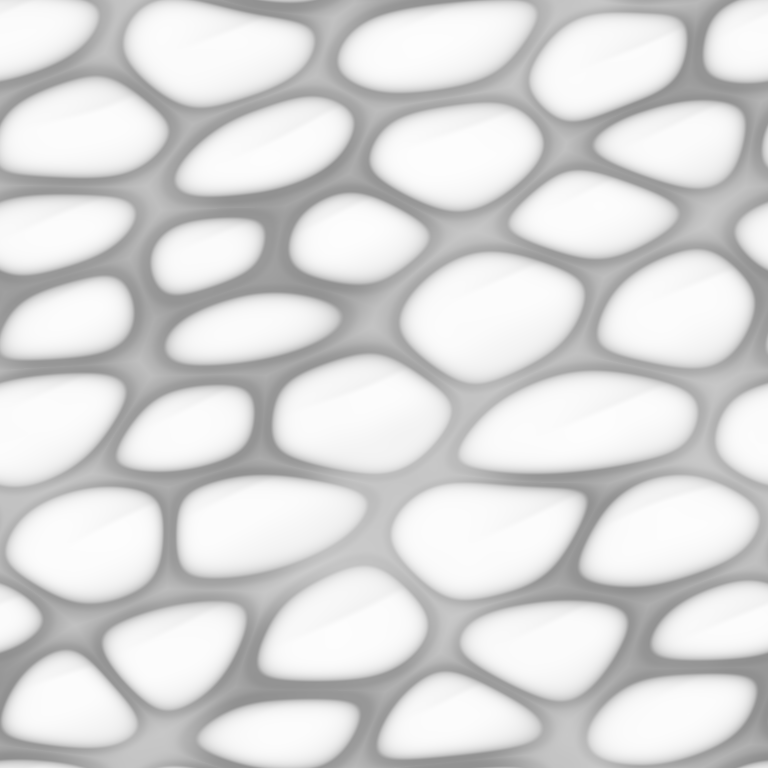
Reproduce this texture map procedurally as a Shadertoy shader.

```glsl
// Tileable wall of smooth, pale, tilted oval stones set in soft grey mortar.
#define GRID vec2(4.0, 8.0)  // stones across and up, rows must be even
#define JITTER 0.62          // scatter of the stones within their cells
#define TILT 0.27            // common slope of the stones, radians
#define STRETCH 1.65         // length of a stone against its height
#define ROUNDNESS 0.018      // softness of the corners
#define GAP 0.003            // narrowest half joint
#define GAP_VARIATION 0.006  // extra half joint of some stones
#define BEVEL 0.006          // depth of the shaded rim
#define MORTAR_DARK 0.615
#define MORTAR_LIGHT 0.775
#define STONE_WHITE 0.988

vec2 hash2(vec2 c) {
    return fract(sin(vec2(dot(c, vec2(127.1, 311.7)),
                          dot(c, vec2(269.5, 183.3)))) * 43758.5453);
}

// Value noise with two channels that wraps after a whole period.
vec2 wrapNoise(vec2 p, float period) {
    p *= period;
    vec2 i = floor(p), f = fract(p);
    f = f * f * (3.0 - 2.0 * f);
    vec2 a = hash2(mod(i, period));
    vec2 b = hash2(mod(i + vec2(1, 0), period));
    vec2 c = hash2(mod(i + vec2(0, 1), period));
    vec2 d = hash2(mod(i + vec2(1, 1), period));
    return mix(mix(a, b, f.x), mix(c, d, f.x), f.y);
}

// Centre of a stone: staggered rows, wrapped jitter.
vec2 stoneCentre(vec2 cell) {
    vec2 jitter = (hash2(mod(cell, GRID) + 3.0) - 0.5) * JITTER;
    vec2 stagger = vec2(0.5 * mod(cell.y, 2.0), 0.0);
    return (cell + 0.5 + stagger + jitter) / GRID;
}

// Canvas offset to the tilted frame in which stones are about round.
vec2 toStoneFrame(vec2 v) {
    float c = cos(TILT), s = sin(TILT);
    return vec2((c * v.x + s * v.y) / STRETCH, c * v.y - s * v.x);
}

void mainImage(out vec4 fragColor, in vec2 fragCoord) {
    vec2 uv = fragCoord / iResolution.xy;
    vec2 p = uv + 0.022 * (wrapNoise(uv, 6.0) - 0.5);

    // Nearest stone
    vec2 base = floor(p * GRID), cell = base, toCentre = vec2(0.0);
    float nearest = 1e5;
    for (int j = -3; j <= 3; j++)
    for (int i = -2; i <= 2; i++) {
        vec2 c = base + vec2(i, j);
        vec2 q = toStoneFrame(stoneCentre(c) - p);
        if (dot(q, q) < nearest) {
            nearest = dot(q, q);
            toCentre = q;
            cell = c;
        }
    }
    nearest = sqrt(nearest);

    // Smooth minimum of the distances to all borders rounds the corners
    float sum = 0.0;
    for (int j = -3; j <= 3; j++)
    for (int i = -2; i <= 2; i++) {
        if (i == 0 && j == 0) continue;
        vec2 q = toStoneFrame(stoneCentre(cell + vec2(i, j)) - p);
        vec2 n = q - toCentre;
        float border = dot(0.5 * (q + toCentre), n) / length(vec2(n.x / STRETCH, n.y));
        sum += exp(-border / ROUNDNESS);
    }
    float inside = -ROUNDNESS * log(sum);

    // Mortar: dark in narrow joints, lighter and cloudy in the open spots
    vec2 cloud = 0.6 * wrapNoise(uv, 9.0) + 0.4 * wrapNoise(uv, 23.0);
    float open = smoothstep(0.055, 0.105, nearest);
    float mortar = mix(MORTAR_DARK, MORTAR_LIGHT, open) + 0.07 * (cloud.x - 0.5);
    mortar -= 0.03 * smoothstep(-0.006, 0.003, inside);

    // Stone face: a faint crease below the upper edge, falling to the right
    vec2 trait = hash2(mod(cell, GRID) + 17.0);
    vec2 local = -toCentre;
    float above = local.y - mix(0.012, 0.034, trait.x) - 0.25 * local.x;
    float crease = smoothstep(-0.003, 0.007, above) * exp(-max(above, 0.0) / 0.03);
    float face = STONE_WHITE - 0.045 * crease * smoothstep(-0.05, 0.03, local.x);
    face -= 0.03 * smoothstep(0.01, 0.07, -local.y + 0.3 * local.x);
    face += 0.012 * (cloud.y - 0.5);

    // Rounded rim blends the stone into the mortar
    float depth = max(inside - GAP - GAP_VARIATION * trait.y, 0.0);
    float rim = (1.0 - exp(-depth / BEVEL)) * smoothstep(-0.002, 0.004, depth);
    fragColor = vec4(vec3(mix(mortar, face, rim)), 1.0);
}
```
